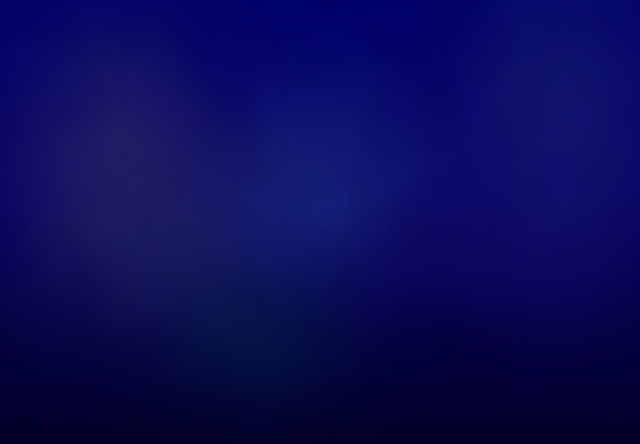
Write a Shadertoy shader that draws this background.

```glsl
// Deep blue night haze: a vertical gradient veiled by soft, drifting smoke clouds.

const vec3 TOP_BLUE = vec3(0.000, 0.000, 0.410);
const vec3 MID_BLUE = vec3(0.025, 0.005, 0.400);
const vec3 LOW_BLUE = vec3(0.012, 0.000, 0.255);
const vec3 FLOOR_BLUE = vec3(0.004, 0.000, 0.140);

const vec3 SMOKE_VIOLET = vec3(0.130, 0.130, 0.390);
const vec3 SMOKE_SLATE = vec3(0.070, 0.085, 0.330);
const vec3 SMOKE_BLUE = vec3(0.085, 0.130, 0.470);
const vec3 SMOKE_INDIGO = vec3(0.070, 0.085, 0.430);
const vec3 SMOKE_TEAL = vec3(0.010, 0.095, 0.270);
const vec3 SMOKE_PURPLE = vec3(0.060, 0.015, 0.360);

// Sine-free hash of a lattice point
float hash(vec2 cell) {
    vec3 q = fract(cell.xyx * 0.1031);
    q += dot(q, q.yzx + 33.33);
    return fract((q.x + q.y) * q.z);
}

float valueNoise(vec2 p) {
    vec2 cell = floor(p);
    vec2 f = fract(p);
    vec2 w = f * f * f * (f * (f * 6.0 - 15.0) + 10.0);
    float lower = mix(hash(cell), hash(cell + vec2(1.0, 0.0)), w.x);
    float upper = mix(hash(cell + vec2(0.0, 1.0)), hash(cell + 1.0), w.x);
    return mix(lower, upper, w.y);
}

// Layered noise, rotated at each octave to hide the lattice
float fbm(vec2 p) {
    const mat2 TURN = mat2(0.8, 0.6, -0.6, 0.8);
    float total = 0.0;
    float amplitude = 0.5;
    for (int octave = 0; octave < 5; octave++) {
        total += amplitude * valueNoise(p);
        p = TURN * p * 2.03 + 17.0;
        amplitude *= 0.5;
    }
    return total;
}

// Backdrop, from the dark floor up to the bright top
vec3 skyGradient(float height) {
    vec3 color = mix(FLOOR_BLUE, LOW_BLUE, smoothstep(-0.08, 0.32, height));
    color = mix(color, MID_BLUE, smoothstep(0.20, 0.60, height));
    return mix(color, TOP_BLUE, smoothstep(0.60, 1.0, height));
}

// Blend one soft elliptical puff over a colour
vec3 addPuff(vec3 base, vec3 tint, vec2 p, vec2 center, vec2 radius, float opacity) {
    vec2 d = (p - center) / radius;
    return mix(base, tint, clamp(opacity * exp(-dot(d, d)), 0.0, 1.0));
}

void mainImage(out vec4 fragColor, in vec2 fragCoord) {
    vec2 uv = fragCoord / iResolution.xy;
    vec2 field = fragCoord / iResolution.y;

    // Domain warp gives the puffs ragged borders
    vec2 drift = vec2(fbm(field * 4.0), fbm(field * 4.0 + 41.0)) - 0.48;
    vec2 p = uv + drift * vec2(0.08, 0.11);
    float density = 0.78 + 0.45 * fbm(field * 6.0 + drift * 2.0 + 9.0);

    vec3 color = skyGradient(uv.y);

    // Right side
    color = addPuff(color, SMOKE_PURPLE, p, vec2(0.76, 0.42), vec2(0.20, 0.14), 0.60 * density);
    color = addPuff(color, SMOKE_INDIGO, p, vec2(0.88, 0.72), vec2(0.15, 0.30), 0.95 * density);

    // Lower smoke
    color = addPuff(color, SMOKE_TEAL, p, vec2(0.40, 0.28), vec2(0.14, 0.18), 0.75 * density);
    color = addPuff(color, SMOKE_SLATE, p, vec2(0.24, 0.43), vec2(0.17, 0.18), 0.75 * density);

    // Centre and left
    color = addPuff(color, SMOKE_BLUE, p, vec2(0.50, 0.60), vec2(0.17, 0.22), 0.88 * density);
    color = addPuff(color, SMOKE_VIOLET, p, vec2(0.18, 0.68), vec2(0.13, 0.27), 0.80 * density);
    color = addPuff(color, SMOKE_VIOLET, p, vec2(0.32, 0.56), vec2(0.10, 0.16), 0.50 * density);

    // Faint wisps in the veiled areas
    float wisp = fbm(field * vec2(13.0, 10.0) + drift * 5.0) - 0.48;
    color *= 1.0 + 0.10 * wisp;

    fragColor = vec4(color, 1.0);
}
```
